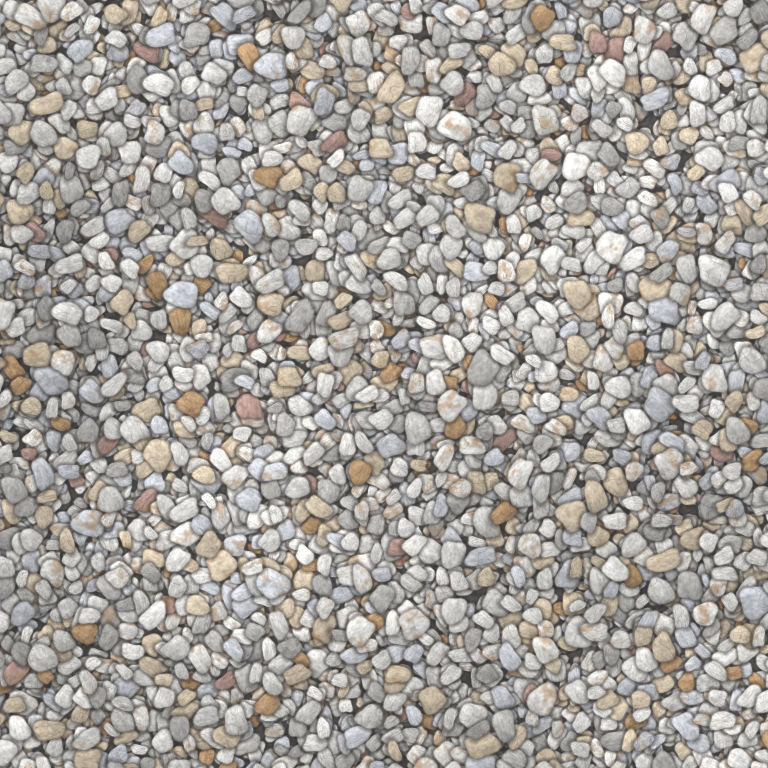
Reproduce this texture procedurally as a WebGL 2 fragment shader.

```glsl
#version 300 es
precision highp float;
// Draws a dense bed of small rounded pebbles, mostly pale grey with some ochre.

uniform vec2 u_resolution;
out vec4 fragColor;

const int LAYERS = 5;
const float SHADOW_WIDTH = 0.19;
const vec3 GAP_COLOR = vec3(0.31, 0.29, 0.28);
const vec3 SHADOW_TINT = vec3(0.60, 0.585, 0.58);
const vec3 RUST = vec3(0.67, 0.53, 0.39);

float hash(vec2 p) {
    return fract(sin(dot(p, vec2(127.1, 311.7))) * 43758.5453);
}

vec2 hash2(vec2 p) {
    return vec2(hash(p), hash(p + 57.3));
}

float noise(vec2 p) {
    vec2 i = floor(p);
    vec2 f = fract(p);
    f = f * f * (3.0 - 2.0 * f);
    float low = mix(hash(i), hash(i + vec2(1.0, 0.0)), f.x);
    float high = mix(hash(i + vec2(0.0, 1.0)), hash(i + vec2(1.0, 1.0)), f.x);
    return mix(low, high, f.y);
}

float fbm(vec2 p) {
    return 0.55 * noise(p) + 0.3 * noise(p * 2.1 + 7.0) + 0.15 * noise(p * 4.3 + 19.0);
}

vec2 rotate(vec2 p, float angle) {
    float c = cos(angle);
    float s = sin(angle);
    return vec2(c * p.x + s * p.y, c * p.y - s * p.x);
}

// Mineral colour chosen by a random number
vec3 mineral(float pick) {
    if (pick < 0.25) return vec3(0.87, 0.865, 0.85);
    if (pick < 0.54) return vec3(0.80, 0.797, 0.785);
    if (pick < 0.69) return vec3(0.76, 0.77, 0.79);
    if (pick < 0.82) return vec3(0.67, 0.665, 0.655);
    if (pick < 0.93) return vec3(0.80, 0.745, 0.66);
    if (pick < 0.975) return vec3(0.70, 0.58, 0.45);
    return vec3(0.68, 0.57, 0.54);
}

// Radius field of a worn, slightly angular stone: 1 on its outline
float stoneRadius(vec2 q, float power, float seed) {
    vec2 a = pow(abs(q) + 0.0001, vec2(power));
    float angle = atan(q.y, q.x);
    float lumps = 0.08 * sin(2.0 * angle + seed * 40.0)
                + 0.075 * sin(3.0 * angle + seed * 91.0)
                + 0.025 * sin(5.0 * angle + seed * 63.0);
    return pow(a.x + a.y, 1.0 / power) * (1.0 + lumps);
}

// Mottled, speckled and partly stained surface, lit from the upper left
vec3 stoneSurface(vec2 q, vec2 offset, float r, vec2 id) {
    vec3 color = mineral(hash(id + 3.7)) * mix(0.91, 1.06, hash(id + 8.1));
    color *= 1.0 + 0.3 * (fbm(q * vec2(1.5, 2.4) + id * 3.17) - 0.5);
    color *= 1.0 + 0.12 * (noise(q * 6.5 + id * 1.9) - 0.5);

    float stain = smoothstep(0.42, 0.75, fbm(q * 1.1 + id * 5.3));
    color = mix(color, RUST, 0.6 * stain * step(0.78, hash(id + 12.9)));

    float vein = abs(noise(q * 1.5 + id * 2.3) - 0.5);
    color *= 1.0 - 0.1 * (1.0 - smoothstep(0.0, 0.07, vein)) * step(0.6, hash(id + 15.2));

    float dome = sqrt(max(0.0, 1.0 - r * r));
    float shade = mix(0.77, 1.03, smoothstep(0.0, 0.7, dome));
    return color * (shade + 0.22 * dot(offset, vec2(-0.5, 0.85)));
}

// Lays one jittered grid of stones, with contact shadows, over the colour below
vec3 layStones(vec3 color, vec2 uv, float scale, float density, float layer) {
    vec2 p = uv * scale + layer * vec2(17.37, 29.61);
    vec2 cell = floor(p);
    float edge = 1.1 * scale / u_resolution.y;
    for (int y = -1; y <= 1; y++) {
        for (int x = -1; x <= 1; x++) {
            vec2 corner = cell + vec2(x, y);
            vec2 id = corner + layer * 101.0;
            if (hash(id + 21.4) > density) continue;

            vec2 offset = p - corner - mix(vec2(0.1), vec2(0.9), hash2(id));
            float halfLength = mix(0.42, 0.72, pow(hash(id + 31.0), 1.4));
            float halfWidth = halfLength * mix(0.56, 0.95, hash(id + 37.0));
            vec2 q = rotate(offset, 6.2832 * hash(id + 43.0)) / vec2(halfLength, halfWidth);
            float r = stoneRadius(q, mix(2.0, 3.8, hash(id + 47.0)), hash(id + 53.0));
            float distance = (r - 1.0) * halfWidth;
            if (distance > SHADOW_WIDTH) continue;

            float contact = 1.0 - smoothstep(-0.04, SHADOW_WIDTH, distance);
            color *= mix(vec3(1.0), SHADOW_TINT, contact);
            float cover = 1.0 - smoothstep(-edge, edge, distance);
            if (cover > 0.0) color = mix(color, stoneSurface(q, offset, r, id), cover);
        }
    }
    return color;
}

void main() {
    vec2 uv = gl_FragCoord.xy / u_resolution.y;
    vec3 color = GAP_COLOR * (0.8 + 0.5 * noise(uv * 120.0));

    // Full beds first, then looser and larger stones on top
    for (int i = 0; i < LAYERS; i++) {
        float layer = float(i);
        float scale = 44.0 - 2.6 * layer + 3.0 * mod(layer, 2.0);
        float density = 1.0 - 0.17 * layer;
        color = layStones(color, uv, scale, density, layer);
    }

    // Lift the deepest shadows, then add broad drifts and fine grit
    color = max(color, 0.18 + 0.45 * color);
    color *= 0.86 + 0.26 * fbm(uv * 3.2 + 4.0);
    color += 0.06 * (noise(uv * 230.0) - 0.5);
    fragColor = vec4(clamp(color, 0.0, 1.0), 1.0);
}
```
